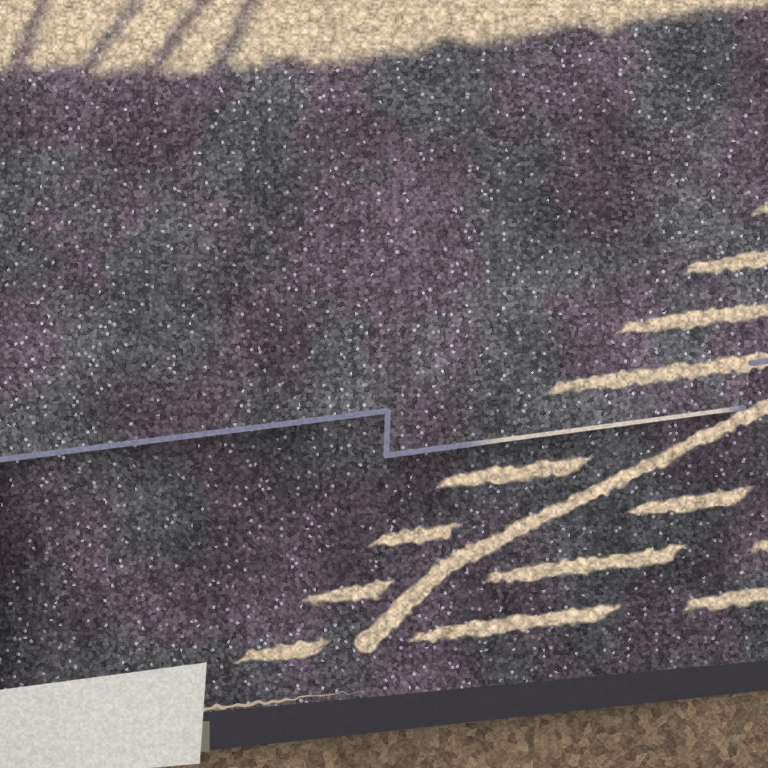
This texture is drawn by a WebGL 2 fragment shader. Its source:

```glsl
#version 300 es
precision highp float;
// Shaded mineral roofing with a stepped metal seam, slanting sun streaks and a dark eave.
uniform vec2 u_resolution;
out vec4 fragColor;

const float SLOPE = 0.13;
const vec3 SUN = vec3(0.84, 0.76, 0.65);
const vec3 STONE = vec3(0.385, 0.365, 0.385);
const vec3 METAL = vec3(0.51, 0.51, 0.60);
const vec3 EAVE = vec3(0.235, 0.225, 0.245);
const vec3 WALL = vec3(0.47, 0.40, 0.33);
const vec3 BLOCK = vec3(0.86, 0.85, 0.82);

float hash(vec2 p) {
  return fract(sin(dot(p, vec2(127.1, 311.7))) * 43758.5453);
}

float noise(vec2 p) {
  vec2 i = floor(p), f = fract(p);
  f = f * f * (3.0 - 2.0 * f);
  return mix(mix(hash(i), hash(i + vec2(1, 0)), f.x),
             mix(hash(i + vec2(0, 1)), hash(i + vec2(1, 1)), f.x), f.y);
}

float fbm(vec2 p) {
  float sum = 0.0, amp = 0.5;
  for (int i = 0; i < 4; i++) {
    sum += amp * noise(p);
    p = p * 2.03 + 7.3;
    amp *= 0.5;
  }
  return sum / 0.9375;
}

// Nearest pebble: x = distance to its centre, y = its random tone.
vec2 pebble(vec2 p) {
  vec2 cell = floor(p), best = vec2(9.0, 0.0);
  for (int j = -1; j <= 1; j++)
    for (int i = -1; i <= 1; i++) {
      vec2 c = cell + vec2(i, j);
      float d = length(c + vec2(hash(c), hash(c + 37.2)) - p);
      if (d < best.x) best = vec2(d, hash(c + 91.7));
    }
  return best;
}

float segment(vec2 p, vec2 a, vec2 b) {
  vec2 ab = b - a;
  return length(p - a - ab * clamp(dot(p - a, ab) / dot(ab, ab), 0.0, 1.0));
}

float inside(float d, float soft) {
  return 1.0 - smoothstep(-soft, soft, d);
}

// Slanted sunbeam starting at its left end.
float beam(vec2 p, vec2 left, float len) {
  vec2 q = p - left;
  q.y -= SLOPE * q.x;
  q.x -= q.y * 1.1;
  float halfWidth = mix(0.006, 0.0095, smoothstep(0.0, 0.06, q.x));
  return inside(abs(q.y) - halfWidth, 0.003) * inside(abs(q.x - 0.5 * len) - 0.5 * len, 0.006);
}

// All beams: four slanted ladders of streaks.
float beams(vec2 p) {
  float lit = 0.0;
  for (int i = 0; i < 4; i++) {
    float k = float(i);
    vec2 rung = k * vec2(-0.0865, -0.0755);
    lit = max(lit, beam(p, vec2(0.987, 0.728) + rung * 1.03, 0.5));
    lit = max(lit, beam(p, vec2(0.573, 0.371) + rung, i == 0 ? 0.185 : 0.104));
    if (i < 3) {
      float len = 0.147 + 0.09 * min(k, 1.0) + 0.01 * k;
      lit = max(lit, beam(p, vec2(0.970 - len, 0.355 - SLOPE * len) + rung, len));
    }
    if (i < 2) lit = max(lit, beam(p, vec2(0.983, 0.288) + rung, 0.4));
  }
  return lit;
}

void main() {
  vec2 p = gl_FragCoord.xy / u_resolution;
  float px = 1.0 / min(u_resolution.x, u_resolution.y);

  // Grain and broad mottling
  vec2 grain = pebble(p * 190.0), bumps = pebble(p * 95.0);
  float mottle = fbm(p * 11.0), fine = noise(p * 330.0);
  vec2 rough = p + 0.007 * (vec2(noise(p * 110.0), noise(p * 110.0 + 50.0)) - 0.5);

  // Stone in shade, darker below the seam
  float seamY = p.x < 0.504 ? 0.402 + 0.126 * p.x : 0.407 + 0.133 * (p.x - 0.503);
  if (p.x > 0.975) seamY = 0.528;
  float drop = seamY - p.y;
  float lower = smoothstep(-px, px, drop);
  float tone = 0.70 + 0.48 * grain.y + 0.30 * (fine - 0.5) - 0.20 * (grain.x - 0.4);
  tone *= 0.72 + 0.56 * mottle;
  tone *= 1.0 - lower * (0.12 + 0.28 * exp(-drop * 45.0));
  tone *= 1.0 - 0.25 * lower * exp(-p.x * 25.0);
  vec3 tint = mix(vec3(1.04, 0.96, 1.01), vec3(0.97, 1.01, 1.0), smoothstep(0.35, 0.6, fbm(p * 9.0 + 20.0)));
  vec3 color = STONE * tint * tone;
  color += vec3(0.25, 0.26, 0.29) * smoothstep(0.90, 0.97, grain.y) * inside(grain.x - 0.4, 0.2);

  // Sunlit ground at the top with leaning soft shadows
  float edge = 0.908 + 0.122 * max(p.x - 0.30, 0.0) + 0.05 * max(0.1 - p.x, 0.0);
  float lit = smoothstep(-0.014, 0.014, rough.y - edge + 0.018 * (noise(p * 24.0) - 0.5));
  for (int i = 0; i < 4; i++) {
    float k = float(i);
    vec2 foot = vec2(0.015 + 0.088 * k, 0.90);
    float d = segment(rough, foot, foot + vec2(0.045 + 0.05 * hash(vec2(k, 3.0)), 0.11));
    lit *= 1.0 - 0.65 * exp(-d * d * 9000.0) * (1.2 - 5.0 * max(p.y - 0.92, 0.0));
  }

  // Streaks and the bent diagonal ray
  float ray = min(segment(rough, vec2(0.475, 0.161), vec2(0.58, 0.263)),
              min(segment(rough, vec2(0.58, 0.263), vec2(0.78, 0.362)),
                  segment(rough, vec2(0.78, 0.362), vec2(1.02, 0.483))));
  float rayWidth = mix(0.012, 0.0085, smoothstep(0.47, 0.75, p.x));
  lit = max(lit, max(beams(rough), inside(ray - rayWidth, 0.003)));
  float relief = 0.90 + 0.16 * bumps.y - 0.28 * (bumps.x - 0.4) + 0.28 * (fine - 0.5);
  color = mix(color, SUN * relief, clamp(lit, 0.0, 1.0));

  // Stepped metal seam, partly in sun
  float seam = min(min(segment(p, vec2(-0.02, 0.399), vec2(0.505, 0.465)),
                       segment(p, vec2(0.505, 0.465), vec2(0.503, 0.407))),
                   min(segment(p, vec2(0.503, 0.407), vec2(0.968, 0.469)),
                       segment(p, vec2(0.978, 0.527), vec2(1.02, 0.533))));
  float shine = smoothstep(0.60, 0.66, p.x) * (1.0 - smoothstep(0.93, 0.97, p.x));
  vec3 metal = mix(METAL, vec3(0.83, 0.78, 0.72), shine) * (0.92 + 0.16 * fine);
  color = mix(color, metal, inside(seam - mix(0.0038, 0.003, shine), px));

  // Thin glint above the eave
  float glint = segment(rough, vec2(0.26, 0.077), vec2(0.475, 0.101));
  color = mix(color, SUN * 0.88, inside(glint - 0.0022 * smoothstep(0.50, 0.30, p.x), px));

  // Dark eave and the wall under it
  float eaveTop = 0.073 + 0.0925 * (p.x - 0.273);
  float eaveBottom = 0.023 + 0.108 * (p.x - 0.273);
  color = mix(color, EAVE * (0.97 + 0.06 * fine), inside(p.y - eaveTop, px));
  vec3 wall = WALL * (0.66 + 0.36 * bumps.y + 0.34 * mottle + 0.3 * (fine - 0.5));
  wall *= 1.0 - 0.3 * exp(-max(eaveBottom - p.y, 0.0) * 60.0);
  color = mix(color, wall, inside(p.y - eaveBottom, px));

  // Pale block with its narrow shaded side
  float blockTop = p.y - 0.102 - 0.132 * p.x;
  float side = max(abs(p.x - 0.266) - 0.007, abs(p.y - 0.041) - 0.020);
  color = mix(color, vec3(0.47, 0.46, 0.40), inside(side, px));
  float block = max(blockTop, p.x - 0.264 - 0.07 * (p.y - 0.06));
  block = max(block, 0.006 + 0.09 * (p.x - 0.264) - p.y);
  vec3 plaster = BLOCK * (0.96 + 0.10 * (fine - 0.5) + 0.08 * (mottle - 0.5) - 0.05 * (bumps.x - 0.4));
  color = mix(color, plaster, inside(block, px));

  fragColor = vec4(clamp(color, 0.0, 1.0), 1.0);
}
```
